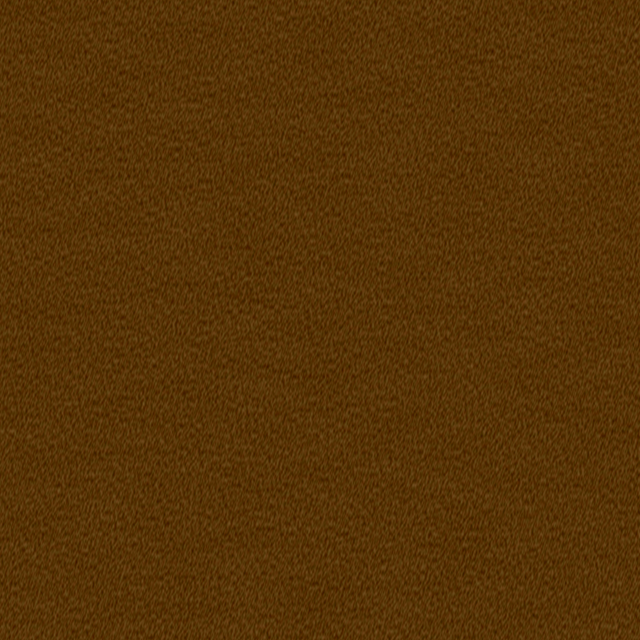
Write a Shadertoy shader that draws this texture.

```glsl
// Fine brown woven pile: short leaning fibres with faint red and green flecks.

#define BASE_COLOR   vec3(0.341, 0.201, 0.020)
#define FIBRE_CELLS  vec2(295.0, 118.0)
#define CROSS_CELLS  vec2(270.0, 130.0)
#define FLECK_CELLS  vec2(240.0, 120.0)
#define BAND_CELLS   vec2(9.0, 30.0)
#define FIBRE_LEAN   0.3
#define CROSS_LEAN  -0.22
#define CROSS_SHARE  0.6
#define CONTRAST     0.118
#define FLECK_TINT   0.034
#define BAND_DEPTH   0.017

const float TAU = 6.28318;

// Integer hash of a lattice point, from 0 to 1
float hash(vec2 cell, uint seed) {
    uvec2 v = uvec2(ivec2(cell)) + uvec2(seed * 977u, seed * 613u);
    v = v * 1664525u + 12345u;
    v.x += v.y * 1664525u;
    v.y += v.x * 1664525u;
    v ^= v >> 16u;
    v.x += v.y * 1664525u;
    v.x ^= v.x >> 16u;
    return float(v.x & 65535u) / 65536.0;
}

// Slope of a random unit gradient at one lattice corner
float corner(vec2 cell, vec2 offset, uint seed) {
    float angle = TAU * hash(cell, seed);
    return dot(vec2(cos(angle), sin(angle)), offset);
}

float gradientNoise(vec2 p, uint seed) {
    vec2 cell = floor(p);
    vec2 f = p - cell;
    vec2 blend = f * f * f * (f * (f * 6.0 - 15.0) + 10.0);
    vec2 right = vec2(1.0, 0.0);
    vec2 up = vec2(0.0, 1.0);
    float low = mix(corner(cell, f, seed),
                    corner(cell + right, f - right, seed), blend.x);
    float high = mix(corner(cell + up, f - up, seed),
                     corner(cell + 1.0, f - 1.0, seed), blend.x);
    return mix(low, high, blend.y);
}

// Noise stretched into strands that lean sideways as they rise
float strands(vec2 uv, vec2 cells, float lean, uint seed) {
    return gradientNoise(vec2(uv.x - lean * uv.y, uv.y) * cells, seed);
}

void mainImage(out vec4 fragColor, in vec2 fragCoord) {
    vec2 uv = fragCoord / iResolution.y;

    // Light and dark fibres, leaning both ways
    float fibre = strands(uv, FIBRE_CELLS, FIBRE_LEAN, 1u)
                + CROSS_SHARE * strands(uv, CROSS_CELLS, CROSS_LEAN, 2u);

    // Wide, soft bands of wear
    float band = gradientNoise(uv * BAND_CELLS, 3u);

    // Red and green flecks
    float fleck = strands(uv, FLECK_CELLS, FIBRE_LEAN, 4u);

    vec3 color = BASE_COLOR + CONTRAST * fibre + BAND_DEPTH * band;
    color += FLECK_TINT * fleck * vec3(0.8, -0.8, -0.2);
    fragColor = vec4(clamp(color, 0.0, 1.0), 1.0);
}
```
